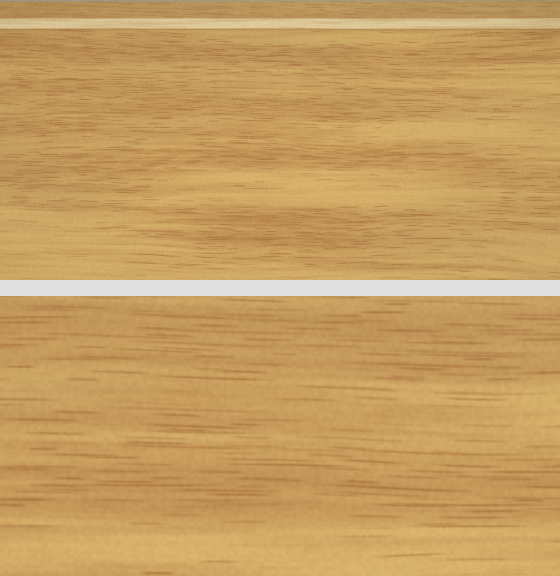
Top: the whole. Bottom: its middle third, enlarged.
Write a WebGL 2 fragment shader that draws this texture.

```glsl
#version 300 es
precision highp float;
// An oak board with long horizontal grain and a pale inlaid strip near the top.
// Stretched value noise makes bands and fibres; rows of jittered cells
// hold the short dark pores, which crowd together in the darker bands.

uniform vec2 u_resolution;
out vec4 outColor;

const vec3 LIGHT_WOOD = vec3(0.835, 0.688, 0.412);
const vec3 DARK_WOOD  = vec3(0.735, 0.550, 0.320);
const vec3 PORE_COLOR = vec3(0.640, 0.420, 0.225);
const vec3 GREY_WOOD  = vec3(0.770, 0.640, 0.405);
const vec3 STRIP_PALE = vec3(0.890, 0.805, 0.615);
const vec3 STRIP_TAN  = vec3(0.830, 0.720, 0.505);
const vec3 RIM_GREY   = vec3(0.640, 0.630, 0.560);
const float STRIP_LOW   = 0.898;
const float STRIP_HIGH  = 0.934;
const float RIM_START   = 0.994;
const float GRAIN_SLOPE = 0.018;
const float PORE_AMOUNT = 0.62;
const float SPECKLE     = 0.035;

float hash(vec2 p) {
  vec3 q = fract(vec3(p.xyx) * vec3(0.1031, 0.1030, 0.0973));
  q += dot(q, q.yzx + 33.33);
  return fract((q.x + q.y) * q.z);
}

float noise(vec2 p) {
  vec2 i = floor(p), f = fract(p);
  f = f * f * (3.0 - 2.0 * f);
  return mix(mix(hash(i), hash(i + vec2(1, 0)), f.x),
             mix(hash(i + vec2(0, 1)), hash(i + vec2(1, 1)), f.x), f.y);
}

float fbm(vec2 p) {
  float sum = 0.0, amp = 0.53;
  for (int i = 0; i < 4; i++) {
    sum += amp * noise(p);
    p = p * vec2(1.9, 2.1) + vec2(17.3, 41.7);
    amp *= 0.5;
  }
  return sum;
}

// One layer of tapered dashes, one per cell, with rows shifted at random.
float poreLayer(vec2 p, vec2 cell, float seed, float density, float pixel) {
  float row = floor(p.y / cell.y);
  vec2 q = vec2(p.x / cell.x + 7.0 * hash(vec2(row, seed)), p.y / cell.y);
  vec2 id = floor(q) + seed * 13.0;
  vec2 d = fract(q) - 0.5;
  d.y -= 0.5 * (hash(id + 3.1) - 0.5);
  d.y += 0.3 * (hash(id + 9.4) - 0.4) * d.x;
  float halfLen = mix(0.18, 0.5, hash(id + 5.7));
  float taper = 1.0 - smoothstep(0.35 * halfLen, halfLen, abs(d.x));
  float width = max(0.0017, 0.65 * pixel);
  float line = exp(-pow(d.y * cell.y / width, 2.0));
  float present = smoothstep(0.0, 0.25, density - hash(id + 1.9));
  return line * taper * present * mix(0.5, 1.0, hash(id + 7.3));
}

void main() {
  float pixel = 1.0 / u_resolution.y;
  vec2 p = gl_FragCoord.xy * pixel;
  float aspect = u_resolution.x * pixel;

  // Gently bent grain
  vec2 g = p;
  g.y += GRAIN_SLOPE * p.x;
  g.y += 0.040 * (noise(vec2(p.x * 1.3, p.y * 3.5) + 4.0) - 0.5);
  g.y += 0.014 * (noise(vec2(p.x * 4.0, p.y * 9.0) + 21.0) - 0.5);

  // Broad bands and thin fibres
  float bands = fbm(vec2(g.x * 0.9, g.y * 13.0) + 8.0);
  float fibres = fbm(vec2(g.x * 3.5, g.y * 75.0) + 31.0);
  float dark = smoothstep(0.28, 0.80, bands);
  float upper = smoothstep(0.52, 0.85, p.y);
  float shade = 0.72 * dark + 1.0 * (fibres - 0.5) + 0.10 + 0.10 * upper;
  vec3 color = mix(LIGHT_WOOD, DARK_WOOD, clamp(shade, 0.0, 1.1));
  float greyness = smoothstep(0.45, 0.75, fbm(p * vec2(1.2, 5.0) + 57.0));
  color = mix(color, GREY_WOOD, 0.35 * greyness);

  // Pores in three sizes
  float density = 0.14 + 0.75 * dark + 0.08 * upper;
  float pores = 0.0;
  for (int i = 0; i < 3; i++) {
    float k = float(i);
    vec2 cell = vec2(0.30, 0.021) * pow(0.62, k);
    pores = max(pores, poreLayer(g + k * 0.37, cell, k + 2.0, density, pixel));
  }
  color = mix(color, PORE_COLOR, PORE_AMOUNT * pores);

  // Duller wood above the strip
  float above = smoothstep(STRIP_HIGH, STRIP_HIGH + 0.004, p.y);
  color = mix(color, GREY_WOOD * 0.95, 0.4 * above);

  // Pale strip with faint streaks and a thin groove below
  float soft = max(0.002, pixel);
  float edge = p.y + 0.002 * (noise(vec2(p.x * 9.0, 2.0)) - 0.5);
  float strip = smoothstep(STRIP_LOW - soft, STRIP_LOW + soft, edge)
              * (1.0 - smoothstep(STRIP_HIGH - soft, STRIP_HIGH + soft, edge));
  float streak = fbm(vec2(p.x * 5.0, p.y * 110.0) + 73.0);
  vec3 stripColor = mix(STRIP_PALE, STRIP_TAN, smoothstep(0.35, 0.85, streak));
  float groove = exp(-pow((edge - STRIP_LOW + 0.003) / 0.003, 2.0));
  color = mix(color, DARK_WOOD * 0.93, 0.6 * groove);
  color = mix(color, stripColor, strip);

  // Grey rim, strongest on the left
  float rim = smoothstep(RIM_START - soft, RIM_START + soft, p.y);
  color = mix(color, RIM_GREY, rim * mix(0.9, 0.4, p.x / aspect));

  // Soft light falloff and fine speckle
  vec2 c = p / vec2(aspect, 1.0) - vec2(0.48, 0.40);
  color *= 1.015 - 0.14 * dot(c, c);
  color += SPECKLE * (noise(p * 230.0) - 0.5);
  outColor = vec4(color, 1.0);
}
```
